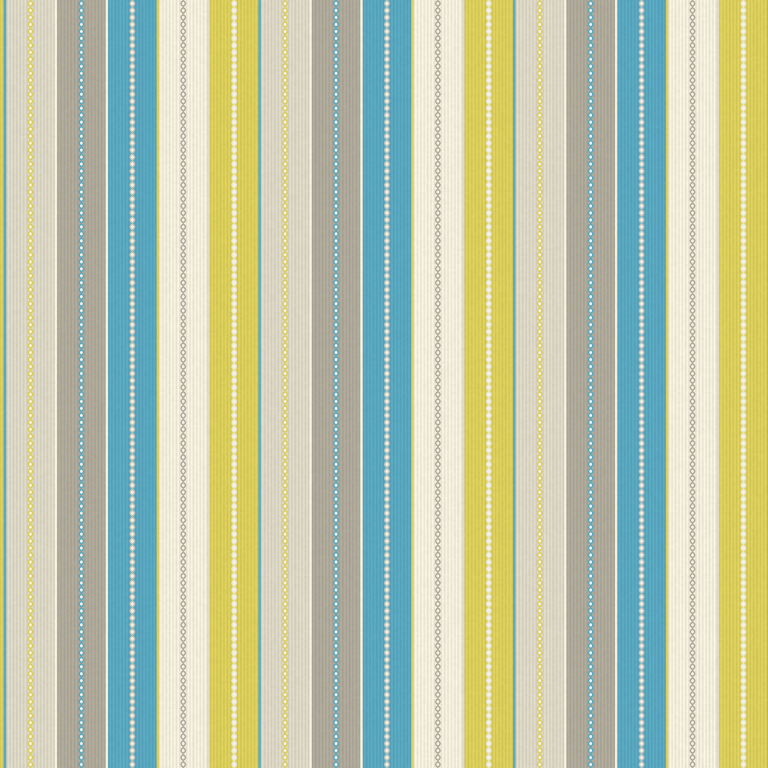
A WebGL 1 fragment shader for this pattern:

```glsl
precision highp float;

// Woven ticking: five coloured stripes repeat across the cloth, parted by
// thin lines, each with a chain of open oval links down its centre.
// Ribs and hashed thread tone add the weave; 3x3 samples smooth the result.

uniform vec2 u_resolution;

#define STRIPES 15.08       // stripes across the canvas
#define OFFSET 0.0065       // left edge of the first whole stripe
#define LINE_HALF 0.0016    // half width of the parting lines
#define LINKS 110.0         // chain links down the canvas
#define LINK_SIZE vec2(0.0039, 0.0047)
#define HOLE 0.50           // hole size relative to its link
#define RIBS 15.0           // ribs in each stripe
#define RIB_DEPTH 0.045
#define WEFT_ROWS 300.0
#define THREAD_NOISE 0.035

const vec3 CREAM  = vec3(0.945, 0.925, 0.855);
const vec3 BEIGE  = vec3(0.855, 0.835, 0.765);
const vec3 GREY   = vec3(0.675, 0.655, 0.595);
const vec3 BLUE   = vec3(0.345, 0.650, 0.745);
const vec3 YELLOW = vec3(0.850, 0.800, 0.350);
const vec3 WHITE  = vec3(0.960, 0.950, 0.910);

float hash(vec2 p) {
  vec3 q = fract(vec3(p.xyx) * 0.1031);
  q += dot(q, q.yzx + 33.33);
  return fract((q.x + q.y) * q.z);
}

// Picks one of five values by stripe index.
vec3 pick(float i, vec3 a, vec3 b, vec3 c, vec3 d, vec3 e) {
  i = mod(i + 0.5, 5.0);
  if (i < 1.0) return a;
  if (i < 2.0) return b;
  if (i < 3.0) return c;
  if (i < 4.0) return d;
  return e;
}

// Coverage inside a signed distance, softened over width w.
float inside(float d, float w) {
  return 1.0 - smoothstep(-0.5 * w, 0.5 * w, d);
}

vec3 fabric(vec2 p, float soft) {
  float s = (p.x - OFFSET) * STRIPES;
  float stripe = floor(s);
  vec3 col = pick(stripe, BEIGE, GREY, BLUE, CREAM, YELLOW);

  // Parting line at the nearest stripe boundary
  float edge = floor(s + 0.5);
  vec3 lineCol = pick(edge, BLUE, CREAM, CREAM, YELLOW, BEIGE);
  float lineDist = abs(s - edge) / STRIPES - LINE_HALF;
  col = mix(col, lineCol, inside(lineDist, soft));

  // Ribs and uneven threads
  float rib = s * RIBS;
  col *= 1.0 + RIB_DEPTH * cos(6.2832 * rib);
  vec2 thread = floor(vec2(rib, p.y * WEFT_ROWS)) + 100.0;
  float tone = 0.6 * hash(thread) + 0.4 * hash(vec2(thread.x, 7.0));
  col *= 1.0 + THREAD_NOISE * (tone - 0.5);

  // Chain: rounded diamond links with pale holes
  vec2 q = vec2((s - stripe - 0.5) / STRIPES,
                (fract(p.y * LINKS) - 0.5) / LINKS);
  vec2 n = abs(q) / LINK_SIZE;
  float r = mix(length(n), n.x + n.y, 0.35);
  float w = soft / LINK_SIZE.x;
  vec3 ring = pick(stripe, YELLOW, BLUE, mix(GREY, WHITE, 0.4),
                   GREY, mix(BEIGE, WHITE, 0.6));
  col = mix(col, ring, inside(r - 1.0, w));
  return mix(col, WHITE, inside(r - HOLE, w));
}

void main() {
  float soft = 0.5 / min(u_resolution.x, u_resolution.y);
  vec3 sum = vec3(0.0);
  for (int j = 0; j < 3; j++) {
    for (int i = 0; i < 3; i++) {
      vec2 shift = (vec2(float(i), float(j)) - 1.0) / 3.0;
      sum += fabric((gl_FragCoord.xy + shift) / u_resolution, soft);
    }
  }
  gl_FragColor = vec4(sum / 9.0, 1.0);
}
```
